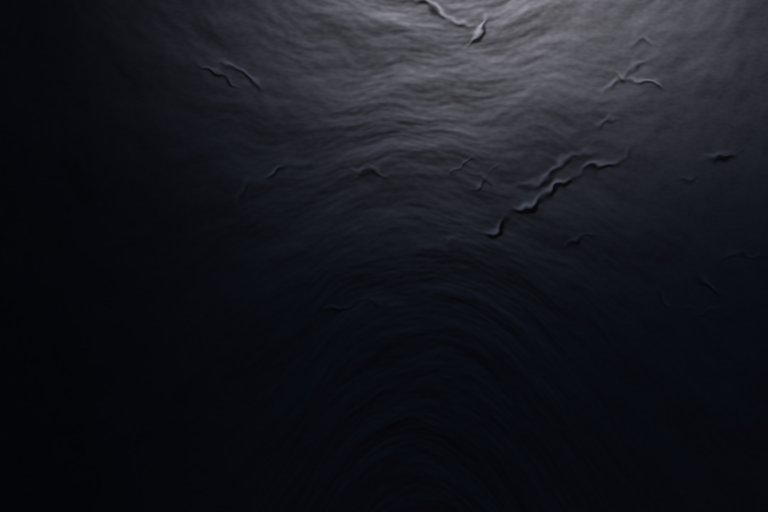
Write a Shadertoy shader that draws this texture.

```glsl
// Dark painted plaster wall with brushed streaks and creases, lit from above.

float hash(float n) {
    return fract(sin(n * 91.7) * 4375.85);
}

vec2 gradientAt(vec2 cell) {
    float angle = 6.2832 * fract(sin(dot(cell, vec2(127.1, 311.7))) * 4375.85);
    return vec2(cos(angle), sin(angle));
}

float gradientNoise(vec2 p) {
    vec2 i = floor(p), f = p - i;
    vec2 u = f * f * f * (f * (f * 6.0 - 15.0) + 10.0);
    vec2 e = vec2(1.0, 0.0);
    float low = mix(dot(gradientAt(i), f), dot(gradientAt(i + e), f - e), u.x);
    float high = mix(dot(gradientAt(i + e.yx), f - e.yx), dot(gradientAt(i + 1.0), f - 1.0), u.x);
    return mix(low, high, u.y);
}

// Bends the strokes into arches below and a fan above
vec2 brushFlow(vec2 p) {
    float x = p.x - 0.83;
    p.y += 0.8 * (0.82 - p.y) * x * x / (x * x + 0.12);
    p.y += 0.035 * gradientNoise(p * 4.0 + 7.0) + 0.012 * gradientNoise(p * 11.0);
    return p;
}

// Layered streaks, finer with each octave
float reliefHeight(vec2 p) {
    vec2 q = brushFlow(p) * vec2(4.5, 12.0);
    float height = 0.0, amplitude = 1.0;
    for (int i = 0; i < 4; i++) {
        height += amplitude * gradientNoise(q);
        q = mat2(0.99, 0.12, -0.12, 0.99) * q * 2.05 + 13.7;
        amplitude *= 0.5;
    }
    return height;
}

// A wrinkle with a lit upper side and a shaded lower side
float crease(vec2 p, vec2 centre, float angle, float halfLength, float width) {
    vec2 d = p - centre;
    float c = cos(angle), s = sin(angle);
    d = vec2(c * d.x + s * d.y, c * d.y - s * d.x);
    d.y += 0.035 * gradientNoise(vec2(d.x * 14.0, centre.x * 37.0))
         + 0.012 * gradientNoise(p * 45.0);
    float v = d.y / width;
    float broken = smoothstep(-0.35, 0.3, gradientNoise(p * 17.0 + centre * 50.0));
    return v * exp(-v * v) * broken * smoothstep(halfLength, 0.3 * halfLength, abs(d.x));
}

void mainImage(out vec4 fragColor, in vec2 fragCoord) {
    vec2 p = fragCoord / iResolution.y;
    vec2 lamp = vec2(0.92, 1.05);

    // Slope of the relief towards the lamp
    vec2 toLamp = normalize(lamp + vec2(0.0, 0.5) - p);
    float stepSize = 0.003;
    float slope = (reliefHeight(p) - reliefHeight(p + toLamp * stepSize)) / stepSize;
    float shade = 0.0085 * slope + 0.1 * gradientNoise(p * vec2(90.0, 150.0));

    // One long diagonal crease and scattered short ones
    shade += 2.8 * crease(p, vec2(1.05, 0.61), 0.51, 0.25, 0.007);
    for (float i = 1.0; i < 23.0; i++) {
        vec2 centre = vec2(0.25 + 1.2 * sqrt(hash(i)), 0.38 + 0.62 * hash(i + 31.3));
        float angle = 1.5 * (hash(i + 57.1) - 0.55);
        float size = hash(i + 83.9);
        shade += (0.5 + 1.2 * hash(i + 11.7))
               * crease(p, centre, angle, 0.04 + 0.07 * size, 0.004 + 0.003 * size);
    }

    // Lamp glow falls off wider to the right, over a navy base
    vec2 d = p - lamp;
    float glow = exp(-d.x * d.x * (d.x < 0.0 ? 5.0 : 2.5) - d.y * d.y * 7.5);
    glow *= 1.0 + 0.25 * gradientNoise(brushFlow(p) * vec2(2.5, 6.0) + 3.0);
    vec3 navy = vec3(0.033, 0.041, 0.068);
    navy *= mix(0.6, 1.15, smoothstep(0.0, 0.7, p.x)) * mix(0.75, 1.15, p.y);
    vec3 color = navy + vec3(0.395, 0.38, 0.375) * glow;

    color *= clamp(1.0 + shade, 0.3, 2.6);
    fragColor = vec4(color, 1.0);
}
```
